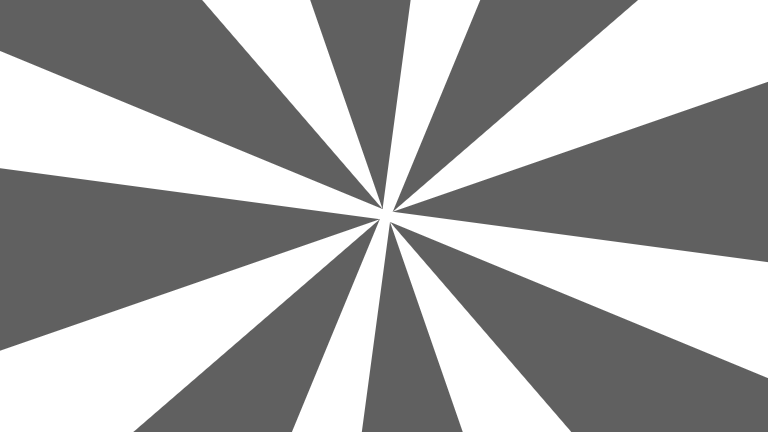
Reproduce this background procedurally as a WebGL 1 fragment shader.

```glsl
precision highp float;
// Grey sunburst on white: eight wedges in four mirrored pairs around a hub.
// The plane is folded into one octant, so a single wedge, bounded by two
// half-planes that meet at a tip just off the hub, makes all of them.

#define HUB_OFFSET vec2(0.0053, 0.0012)  // hub from canvas centre, in heights
#define PAIR_AXIS 29.95                  // direction of the first pair, degrees
#define TIP_RADIUS 0.0173                // distance of each tip from the hub
#define INNER_ANGLE 10.85                // wedge edges from the pair axis, degrees
#define OUTER_ANGLE 37.6
#define WEDGE_COLOR vec3(0.378)
#define GAP_COLOR vec3(1.0)

uniform vec2 u_resolution;

vec2 direction(float degrees) {
  float a = radians(degrees);
  return vec2(cos(a), sin(a));
}

// Signed distance to the left of a ray's line through the origin.
float leftOf(vec2 p, vec2 ray) {
  return ray.x * p.y - ray.y * p.x;
}

// Mirror the plane into the octant beside the nearest pair axis.
vec2 foldToOctant(vec2 p) {
  vec2 axis = direction(PAIR_AXIS);
  vec2 q = abs(vec2(dot(p, axis), leftOf(p, axis)));
  return vec2(max(q.x, q.y), min(q.x, q.y));
}

// Positive inside the wedge, negative outside.
float wedgeDepth(vec2 p) {
  return min(leftOf(p, direction(INNER_ANGLE)), -leftOf(p, direction(OUTER_ANGLE)));
}

void main() {
  float pixel = 1.0 / u_resolution.y;
  vec2 p = (gl_FragCoord.xy - 0.5 * u_resolution) * pixel - HUB_OFFSET;

  // Move the folded plane so that the shared tip is the origin.
  vec2 q = foldToOctant(p) - vec2(TIP_RADIUS, 0.0);

  // One pixel of coverage smooths the edges.
  float coverage = clamp(wedgeDepth(q) / pixel + 0.5, 0.0, 1.0);
  gl_FragColor = vec4(mix(GAP_COLOR, WEDGE_COLOR, coverage), 1.0);
}
```
